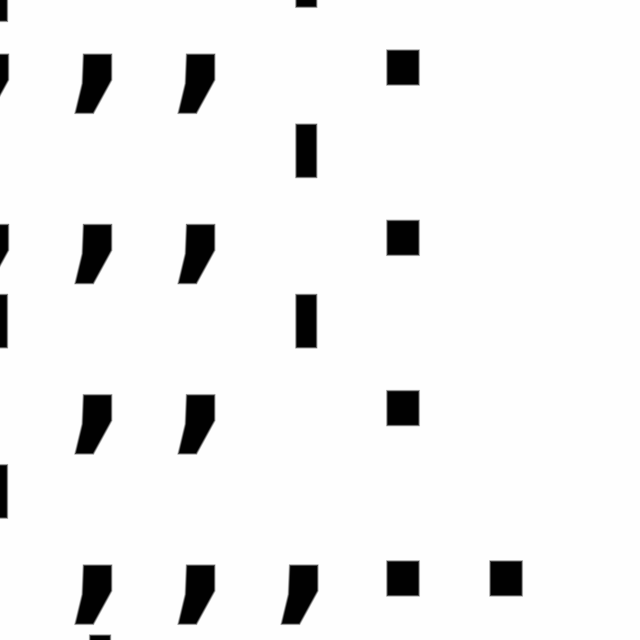
This pattern is drawn by a Shadertoy shader. Its source:

```glsl
#define PITCH vec2(0.1611, 0.2661)
#define FIRST_CELL vec2(0.1464, 0.1823)
#define DOT_CENTER vec2(0.0, -0.0768)
#define DOT_HALF vec2(0.0252, 0.0273)
#define BAR_CENTER vec2(0.0100, 0.0534)
#define BAR_HALF vec2(0.0163, 0.0417)
#define BAR_DROP 0.0221
#define SOFTNESS 0.0024
#define INK vec3(0.005)
#define PAPER vec3(0.998)

float boxDistance(vec2 p, vec2 halfSize) {
    vec2 q = abs(p) - halfSize;
    return length(max(q, 0.0)) + min(max(q.x, q.y), 0.0);
}

// Signed distance to a slanted tail with a square head
float commaDistance(vec2 p) {
    vec2 corner[6] = vec2[6](
        vec2(-0.0161, -0.0977), vec2(0.0281, -0.0977), vec2(0.0281, -0.0573),
        vec2(-0.0005, -0.0052), vec2(-0.0292, -0.0052), vec2(-0.0180, -0.0520));
    float nearest = 1e3;
    float side = 1.0;
    for (int i = 0; i < 6; i++) {
        vec2 a = corner[i];
        vec2 b = corner[(i + 5) % 6];
        vec2 edge = b - a;
        vec2 w = p - a;
        vec2 offset = w - edge * clamp(dot(w, edge) / dot(edge, edge), 0.0, 1.0);
        nearest = min(nearest, dot(offset, offset));
        bool above = p.y >= a.y;
        bool below = p.y < b.y;
        bool leftOf = edge.x * w.y > edge.y * w.x;
        if ((above && below && leftOf) || (!above && !below && !leftOf)) side = -side;
    }
    return side * sqrt(nearest);
}

// Which marks each cell holds; rows count downwards
bool hasComma(int col, int row) {
    int first = row < 2 ? -1 : 0;
    int last = row == 3 ? 2 : 1;
    return col >= first && col <= last;
}

bool hasDot(int col, int row) {
    return col == 3 || (col == 4 && row == 3);
}

bool hasBar(int col, int row) {
    return (col == 2 && row < 2) || (col == -1 && row != 0 && row < 3) || (col == 0 && row == 3);
}

float cellDistance(vec2 p, int col, int row) {
    float d = 1.0;
    if (hasComma(col, row)) d = min(d, commaDistance(p));
    if (hasDot(col, row)) d = min(d, boxDistance(p - DOT_CENTER, DOT_HALF));
    if (hasBar(col, row)) {
        // The bar in the top left corner hangs lower
        float drop = (col == -1 && row == -1) ? BAR_DROP : 0.0;
        d = min(d, boxDistance(p - BAR_CENTER - vec2(0.0, drop), BAR_HALF));
    }
    return d;
}

void mainImage(out vec4 fragColor, in vec2 fragCoord) {
    vec2 uv = fragCoord / iResolution.xy;
    uv.y = 1.0 - uv.y;

    // Split the canvas into cells
    vec2 grid = (uv - FIRST_CELL) / PITCH;
    vec2 cell = floor(grid + 0.5);
    vec2 local = (grid - cell) * PITCH;
    float d = cellDistance(local, int(cell.x), int(cell.y));

    // Soft printed edge, never thinner than a pixel
    float blur = max(SOFTNESS, 0.7 / iResolution.y);
    vec3 color = mix(INK, PAPER, smoothstep(-blur, blur, d));
    fragColor = vec4(color, 1.0);
}
```
